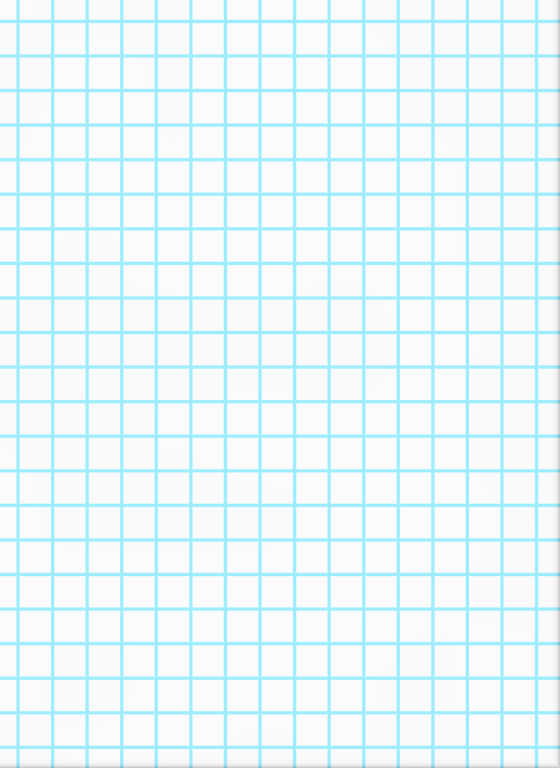
Reproduce this pattern procedurally as a Shadertoy shader.

```glsl
// Square-ruled graph paper: cyan grid on off-white, with faint mottling and shaded right and bottom edges.

// All lengths are fractions of the canvas height.
const float PITCH = 0.04501;
const float LINE_WIDTH = 0.0043;
const vec2 GRID_ORIGIN = vec2(0.0235, 0.0269);
const float SHADOW_REACH = 0.003;
const float SHADOW_STRENGTH = 0.24;
const float MOTTLE_SCALE = 9.0;
const float MOTTLE_STRENGTH = 0.006;

const vec3 PAPER = vec3(0.982, 0.982, 0.982);
const vec3 INK = vec3(0.62, 0.93, 1.0);

float hash(vec2 cell) {
    vec3 p = fract(vec3(cell.xyx) * 0.1031);
    p += dot(p, p.yzx + 33.33);
    return fract((p.x + p.y) * p.z);
}

float valueNoise(vec2 p) {
    vec2 cell = floor(p);
    vec2 f = fract(p);
    f = f * f * (3.0 - 2.0 * f);
    float low = mix(hash(cell), hash(cell + vec2(1.0, 0.0)), f.x);
    float high = mix(hash(cell + vec2(0.0, 1.0)), hash(cell + vec2(1.0, 1.0)), f.x);
    return mix(low, high, f.y);
}

// Distance to the nearest vertical (x) and horizontal (y) rule.
vec2 ruleDistance(vec2 p, vec2 origin, float pitch) {
    return abs(mod(p - origin + 0.5 * pitch, pitch) - 0.5 * pitch);
}

// Ink coverage of the grid, smoothed over one pixel.
float gridCoverage(vec2 p, vec2 origin, float pitch, float width, float pixel) {
    vec2 d = ruleDistance(p, origin, pitch);
    vec2 ink = clamp(0.5 + (0.5 * width - d) / pixel, 0.0, 1.0);
    return max(ink.x, ink.y);
}

// Thin shadow that fades inward from the right and bottom edges.
float edgeShadow(vec2 p, float right, float reach) {
    vec2 d = vec2(right - p.x, p.y);
    vec2 shade = exp(-d / reach);
    return max(shade.x, shade.y);
}

void mainImage(out vec4 fragColor, in vec2 fragCoord) {
    float pixel = 1.0 / iResolution.y;
    vec2 p = fragCoord * pixel;

    // Paper
    float mottle = valueNoise(p * MOTTLE_SCALE) - 0.5;
    vec3 color = PAPER + mottle * MOTTLE_STRENGTH;

    // Ruling
    float ink = gridCoverage(p, GRID_ORIGIN, PITCH, LINE_WIDTH, 1.2 * pixel);
    color = mix(color, INK, ink);

    // Edge shading
    float shadow = edgeShadow(p, iResolution.x * pixel, SHADOW_REACH);
    color *= 1.0 - SHADOW_STRENGTH * shadow;

    fragColor = vec4(color, 1.0);
}
```
